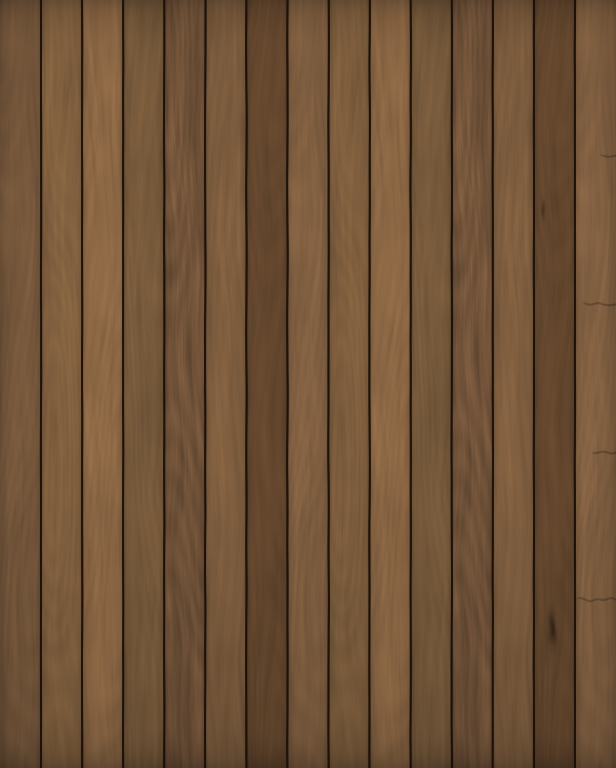
Write a Shadertoy shader that draws this texture.

```glsl
// Fifteen upright brown wooden planks with soft grain, dark seams and a few knots.

const float PLANKS = 15.0;         // planks across the canvas
const int KINDS = 7;               // board tones before the cycle restarts
const float SEAM_HALF = 0.026;     // in plank widths
const float EDGE_SHADE = 0.20;     // darkening beside a seam
const float EDGE_WIDTH = 0.065;
const float GRAIN = 0.085;
const float FIGURE = 0.022;        // curved growth rings
const float BLOTCH = 0.075;
const float KNOT_DEPTH = 0.50;
const float KNOT_PLANK = 13.0;
const float CRACK_PLANK = 14.0;
const vec3 SEAM_COLOR = vec3(0.09, 0.055, 0.025);
const vec3 TONES[KINDS] = vec3[KINDS](
    vec3(0.495, 0.367, 0.250), vec3(0.492, 0.367, 0.240),
    vec3(0.540, 0.398, 0.264), vec3(0.458, 0.345, 0.228),
    vec3(0.440, 0.322, 0.222), vec3(0.475, 0.352, 0.236),
    vec3(0.390, 0.277, 0.178));

float hash11(float n) {
    return fract(sin(n * 91.345 + 4.7) * 4375.85);
}

vec2 gradientAt(vec2 cell) {
    float a = 6.2832 * fract(sin(dot(cell, vec2(127.1, 311.7))) * 4375.85);
    return vec2(cos(a), sin(a));
}

// Gradient noise, roughly -0.7 to 0.7
float noise(vec2 p) {
    vec2 i = floor(p), f = p - i;
    vec2 u = f * f * f * (f * (f * 6.0 - 15.0) + 10.0);
    vec2 e = vec2(1.0, 0.0);
    float low = mix(dot(gradientAt(i), f), dot(gradientAt(i + e), f - e), u.x);
    float high = mix(dot(gradientAt(i + e.yx), f - e.yx),
                     dot(gradientAt(i + 1.0), f - 1.0), u.x);
    return mix(low, high, u.y);
}

// Brightness factor of one board; p is in plank widths
float woodShade(vec2 p, float seed, float strength) {
    vec2 q = p + vec2(seed * 17.0, seed * 31.0);
    float bend = 0.35 * noise(q * vec2(0.9, 0.22));
    float gx = q.x + bend + (hash11(seed) - 0.5) * 0.06 * p.y;
    float streaks = noise(vec2(gx * 6.0, q.y * 0.22))
                  + 0.7 * noise(vec2(gx * 13.0, q.y * 0.5))
                  + 0.4 * noise(vec2(gx * 25.0, q.y * 1.6));
    float rings = sin(55.0 * (noise(q * vec2(0.8, 0.10)) + 0.22 * gx));
    float blotches = noise(q * vec2(1.1, 0.35)) + 0.5 * noise(q * vec2(2.3, 1.1));
    return 1.0 + strength * (GRAIN * streaks + FIGURE * rings) + BLOTCH * blotches;
}

// Dark elongated knots, larger toward the bottom
float knots(vec2 p) {
    float dark = 0.0;
    for (int i = 0; i < 2; i++) {
        float k = float(i);
        vec2 center = vec2(0.45 - 0.22 * k, 3.4 + 10.2 * k);
        vec2 d = (p - center) / (vec2(0.13, 0.55) * (1.0 - 0.45 * k));
        d.x += 0.5 * noise(p * vec2(3.0, 2.5));
        dark += exp(-dot(d, d) * 2.2) * (1.0 - 0.45 * k);
    }
    return dark;
}

// Thin wavy cracks running across a board
float cracks(vec2 p, float pixel) {
    float dark = 0.0;
    for (int i = 0; i < 4; i++) {
        float k = float(i);
        float y = 4.1 + 3.6 * k + 0.08 * noise(vec2(p.x * 4.0, k * 7.3));
        float start = 0.6 * hash11(k + 2.0) * step(0.5, k);
        float span = smoothstep(start, start + 0.15, p.x);
        dark += span * (1.0 - smoothstep(0.01, 0.02 + pixel, abs(p.y - y)));
    }
    return dark;
}

void mainImage(out vec4 fragColor, in vec2 fragCoord) {
    vec2 uv = fragCoord / iResolution.xy;
    float pixel = PLANKS / iResolution.x;
    vec2 p = fragCoord * pixel;
    float id = clamp(floor(p.x), 0.0, PLANKS - 1.0);
    vec2 local = vec2(p.x - id, p.y);

    // Board tone; boards of one kind share their grain
    float kind = mod(id, float(KINDS));
    float strength = kind == 4.0 ? 1.9 : 0.9;
    vec3 color = TONES[int(kind)] * (0.98 + 0.04 * hash11(id + 20.0));
    if (id < 0.5) color *= 0.93;
    color *= woodShade(local, kind + 1.0, strength);

    // Marks on single boards
    if (id == KNOT_PLANK) color *= 1.0 - KNOT_DEPTH * knots(local);
    if (id == CRACK_PLANK) color *= 1.0 - 0.22 * cracks(local, pixel);

    // Broad light: brightest above the middle, dim at the borders
    float rise = (uv.y - 0.66) / 0.5;
    color *= 1.04 - 0.075 * rise * rise;
    vec2 border = min(uv, 1.0 - uv);
    color *= 1.0 - 0.16 * exp(-border.x / 0.012) - 0.20 * exp(-border.y / 0.022);

    // Rounded edges and seams, only between boards
    float seamX = clamp(round(p.x), 1.0, PLANKS - 1.0);
    float d = abs(p.x - seamX - 0.012 * noise(vec2(p.y * 0.6, seamX * 5.7)));
    color *= 1.0 - EDGE_SHADE * exp(-d / EDGE_WIDTH);
    float seam = 1.0 - smoothstep(SEAM_HALF - 0.5 * pixel, SEAM_HALF + 0.5 * pixel, d);
    fragColor = vec4(mix(color, SEAM_COLOR, 0.92 * seam), 1.0);
}
```
